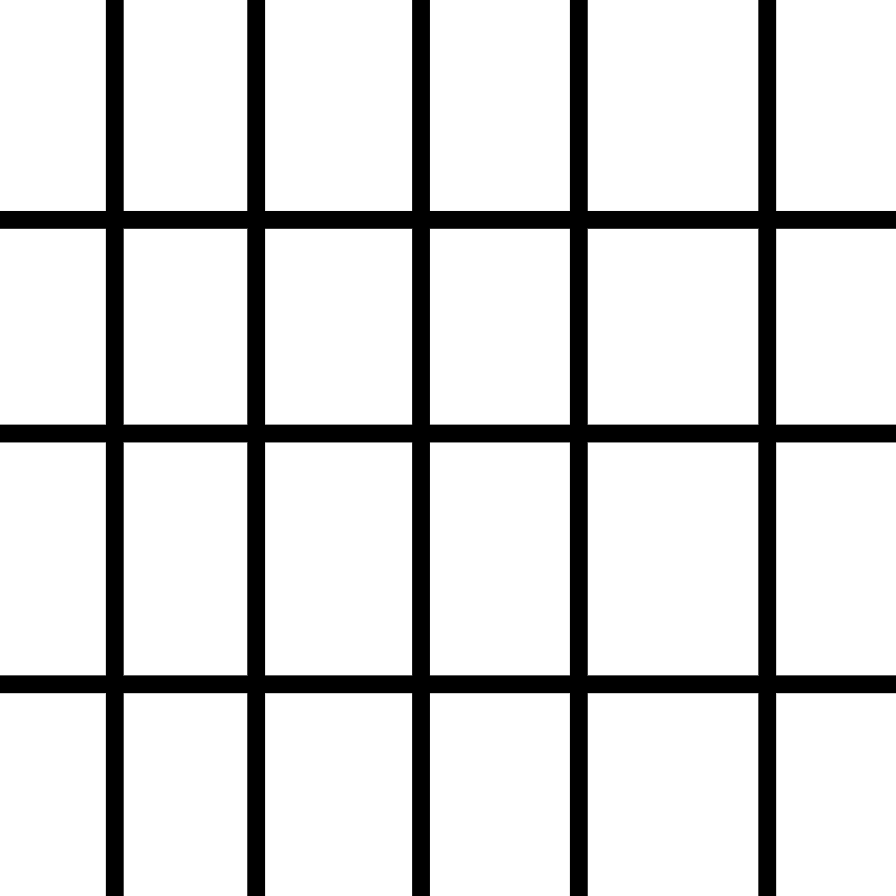
Give the GLSL for this pattern, as a WebGL 1 fragment shader.

```glsl
precision highp float;

uniform vec2 u_resolution;

#define PI 3.14159265
#define MAX_LINES 5
#define LINE_WIDTH 0.0199
// first line position and mean spacing
#define COLUMNS vec2(0.1281, 0.18205)
#define ROWS vec2(0.2363, 0.25915)
// amplitudes of the sines that make the spacing uneven
#define COLUMN_SWAY vec3(-0.0297, 0.0020, -0.0074)
#define ROW_SWAY vec3(0.0207, 0.0, 0.0)
#define PAPER vec3(1.0)
#define INK vec3(0.0)

// Coverage of a set of unevenly spaced parallel lines along one axis
float lineSet(float position, float count, vec2 layout, vec3 sway, float pixel) {
  float coverage = 0.0;
  for (int i = 0; i < MAX_LINES; i++) {
    float index = float(i);
    if (index >= count) break;
    float phase = PI * index / (count - 1.0);
    float center = layout.x + layout.y * index
                 + dot(sway, sin(phase * vec3(1.0, 2.0, 3.0)));
    float edge = abs(position - center) - 0.5 * LINE_WIDTH;
    coverage = max(coverage, clamp(0.5 - edge / pixel, 0.0, 1.0));
  }
  return coverage;
}

void main() {
  vec2 pixel = 1.0 / u_resolution;
  vec2 uv = gl_FragCoord.xy * pixel;

  float columns = lineSet(uv.x, 5.0, COLUMNS, COLUMN_SWAY, pixel.x);
  float rows = lineSet(uv.y, 3.0, ROWS, ROW_SWAY, pixel.y);

  gl_FragColor = vec4(mix(PAPER, INK, max(columns, rows)), 1.0);
}
```
